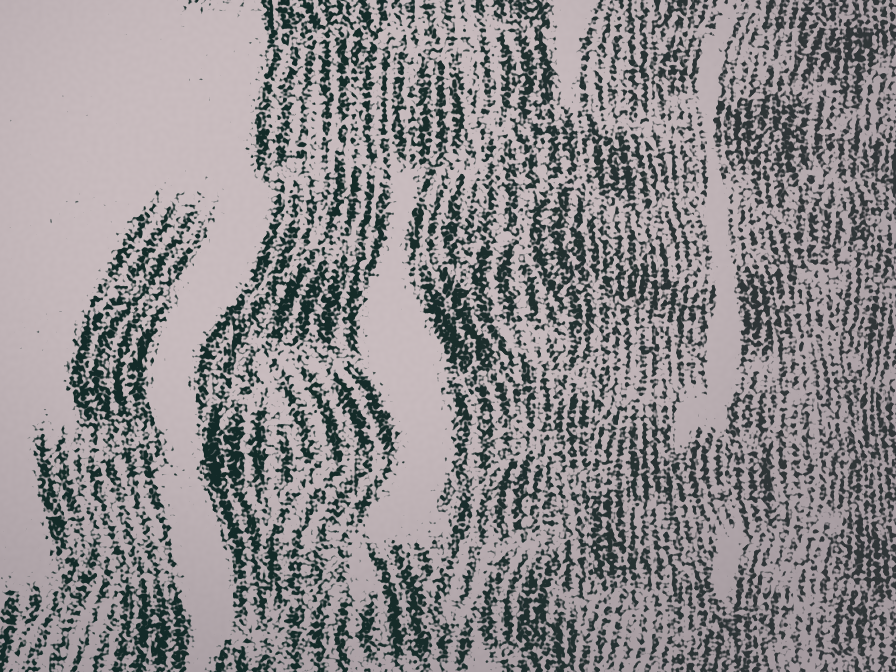
Reproduce this pattern procedurally as a WebGL 2 fragment shader.

```glsl
#version 300 es
precision highp float;
// Columns of curved dry-brush tufts in dark green on pale pink paper, receding to the right.

uniform vec2 u_resolution;
out vec4 fragColor;

const vec3 PAPER_LIGHT = vec3(0.785, 0.735, 0.745);
const vec3 PAPER_SHADE = vec3(0.645, 0.605, 0.625);
const vec3 INK_GREEN = vec3(0.075, 0.165, 0.155);
const vec3 INK_GREY = vec3(0.19, 0.21, 0.22);

const float PITCH = 0.040;        // stroke spacing at the left edge
const float RECEDE = 0.5;         // loss of spacing per unit of x
const float LANE_WIDTH = 3.0;     // tuft spacing, in strokes
const float TUFT_HALF_WIDTH = 2.3;
const float STROKE_HALF_WIDTH = 0.27;
const float GRAIN_FREQ = 165.0;
const float GRAIN_AMOUNT = 2.5;
const float GRAIN_SOFTNESS = 0.5;
const float BARE = -2.3;          // ink level of untouched paper
const float FULL = 0.75;          // ink level at the heart of a stroke

float hash(vec2 p) {
    vec3 q = fract(p.xyx * vec3(0.1031, 0.1030, 0.0973));
    q += dot(q, q.yzx + 33.33);
    return fract((q.x + q.y) * q.z);
}

float gradientNoise(vec2 p) {
    vec2 cell = floor(p), f = p - cell;
    vec2 w = f * f * f * (f * (f * 6.0 - 15.0) + 10.0);
    vec4 corner;
    for (int i = 0; i < 4; i++) {
        vec2 o = vec2(i % 2, i / 2);
        float angle = 6.2832 * hash(cell + o);
        corner[i] = dot(vec2(cos(angle), sin(angle)), f - o);
    }
    vec2 rows = mix(corner.xz, corner.yw, w.x);
    return mix(rows.x, rows.y, w.y);
}

// Perspective: canvas x to a count of strokes, and back
float strokesAt(float x) { return -log(1.0 - RECEDE * x) / (PITCH * RECEDE); }
float canvasX(float strokes) { return (1.0 - exp(-strokes * PITCH * RECEDE)) / RECEDE; }

// Chance that a tuft grows in a lane: bare gaps part the columns
float growth(float lane, float y) {
    if (lane < 3.0) return step(y, 0.1 + 0.32 * lane);
    bool gap = lane == 3.0 || lane == 6.0 || lane == 13.0;
    if (!gap) return 0.95;
    return lane == 6.0 && y > 0.72 ? 1.0 : mix(0.65, 0.13, smoothstep(0.08, 0.25, y));
}

// Bundle of bowed strokes: x = ink level, y = how far it covers what lies below
vec2 tuft(vec2 local, vec2 id) {
    float lean = 1.3 * (hash(id + 11.3) - 0.5);
    float side = hash(id + 23.7) < 0.5 ? -1.0 : 1.0;
    float bow = side * mix(0.5, 1.9, hash(id + 31.9));
    float along = local.y * local.y;
    float across = (local.x - lean * local.y - bow * (along - 0.4)) / (1.0 - 0.25 * along);
    float stroke = floor(across);
    float offCentre = abs(across - stroke - 0.5);
    float reach = mix(0.75, 1.0, hash(id * 7.0 + stroke));
    float width = STROKE_HALF_WIDTH * mix(0.75, 1.2, hash(id * 3.0 + stroke + 5.1));
    float ink = min(1.1 - offCentre / width, FULL);
    ink -= 0.9 * smoothstep(0.5, 1.0, abs(local.y) / reach);
    ink -= 0.45 * hash(id + 41.9);
    float edge = abs(across) / TUFT_HALF_WIDTH;
    float cover = (1.0 - smoothstep(0.8, 1.1, edge)) * (1.0 - smoothstep(0.55, 1.0, abs(local.y)));
    return vec2(max(ink, -1.3), cover);
}

// Layers the tufts of the nearby lanes and rows
float inkLevel(vec2 p) {
    float u = strokesAt(p.x);
    u += 4.2 * gradientNoise(vec2(u * 0.06, p.y * 2.6 + 4.0));
    u += 0.16 * gradientNoise(vec2(u * 0.8, p.y * 24.0));
    float homeLane = floor(u / LANE_WIDTH + 0.5);
    float ink = BARE;
    for (int i = -1; i <= 1; i++) {
        float lane = homeLane + float(i);
        float centre = lane * LANE_WIDTH;
        float rowHeight = 0.075 + 3.1 * PITCH * (1.0 - RECEDE * canvasX(centre));
        float stagger = hash(vec2(lane, 3.7));
        float homeRow = floor(p.y / rowHeight + stagger);
        for (int j = 1; j >= -1; j--) {
            vec2 id = vec2(lane, homeRow + float(j)) + 60.0;
            vec2 jitter = vec2(hash(id + 1.7), hash(id + 8.2)) - 0.5;
            float y = (homeRow + float(j) + 0.5 - stagger + 0.35 * jitter.y) * rowHeight;
            if (hash(id + 17.1) > growth(lane, y)) continue;
            vec2 local = vec2(u - centre - 0.6 * jitter.x, (p.y - y) / (0.92 * rowHeight));
            vec2 layer = tuft(local, id);
            ink = mix(ink, layer.x, layer.y);
        }
    }
    return ink;
}

void main() {
    vec2 p = gl_FragCoord.xy / u_resolution.y;
    float pixel = 1.0 / u_resolution.y;

    // Paper, darker away from the light
    float shade = smoothstep(0.22, 0.9, length((p - vec2(0.5, 0.7)) * vec2(0.8, 1.0)));
    vec3 colour = mix(PAPER_LIGHT, PAPER_SHADE, shade);
    colour += 0.012 * gradientNoise(p * 110.0);

    // Dry ink, broken up by the grain
    float grain = gradientNoise(p * GRAIN_FREQ) + 0.6 * gradientNoise(p * GRAIN_FREQ * 0.5 + 9.0);
    float dryness = 1.0 * gradientNoise(p * 8.0 + 2.0);
    float softness = GRAIN_SOFTNESS + 0.5 * GRAIN_FREQ * pixel;
    float ink = smoothstep(-softness, softness, inkLevel(p) + GRAIN_AMOUNT * grain + dryness);
    colour = mix(colour, mix(INK_GREEN, INK_GREY, smoothstep(0.4, 1.3, p.x)), ink);

    fragColor = vec4(colour, 1.0);
}
```
